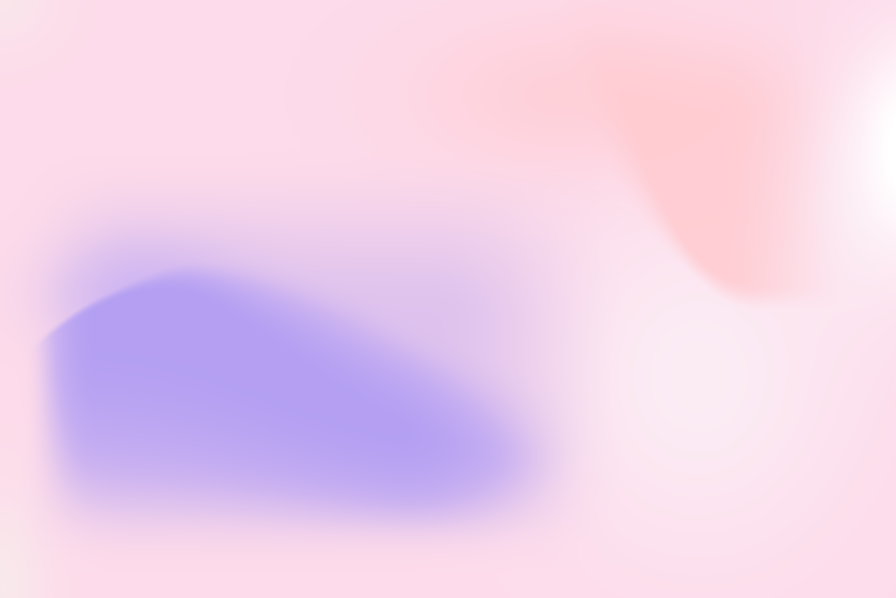
A Shadertoy shader for this background:

```glsl
#define PINK     vec3(0.992, 0.858, 0.918)
#define PALE     vec3(0.984, 0.930, 0.960)
#define CREAM    vec3(0.970, 0.925, 0.925)
#define PEACH    vec3(1.000, 0.795, 0.815)
#define LILAC    vec3(0.865, 0.755, 0.930)
#define LAVENDER vec3(0.800, 0.705, 0.950)
#define VIOLET   vec3(0.705, 0.625, 0.950)

// Elliptical gaussian spot
float glow(vec2 p, vec2 center, vec2 radius) {
    vec2 d = (p - center) / radius;
    return exp(-dot(d, d));
}

// Soft band that rises over the range a and falls over the range b
float band(float v, vec2 a, vec2 b) {
    return smoothstep(a.x, a.y, v) * (1.0 - smoothstep(b.x, b.y, v));
}

// Violet wave: crisp arched crest on the left, blurred slope on the right
float violetWave(vec2 p) {
    float arch = min(p.x - 0.35, 0.0);
    float crest = 0.543 - 1.4 * arch * arch - 0.25 * smoothstep(0.26, 0.95, p.x);
    float blur = mix(0.010, 0.10, smoothstep(0.18, 0.62, p.x));
    float top = smoothstep(-blur, blur, crest - p.y);
    float floorFull = mix(0.43, 0.27, smoothstep(0.15, 0.75, p.x));
    float bottom = smoothstep(0.07, floorFull, p.y);
    return top * bottom * band(p.x, vec2(0.04, 0.16), vec2(0.66, 1.0));
}

// Peach fold: curved lower edge that sharpens toward its tip
float peachFold(vec2 p) {
    float bend = min(p.x - 1.27, 0.0);
    float edge = 0.50 + 4.8 * bend * bend;
    float blur = mix(0.14, 0.025, smoothstep(0.95, 1.17, p.x));
    float inside = smoothstep(-blur, blur, p.y - edge);
    float side = 1.0 - smoothstep(1.20, 1.44, p.x);
    float top = 1.0 - 0.85 * smoothstep(0.80, 0.99, p.y);
    return inside * side * top;
}

void mainImage(out vec4 fragColor, in vec2 fragCoord) {
    vec2 p = fragCoord / iResolution.xy * vec2(1.5, 1.0);
    vec3 color = PINK;

    // Faded corners
    color = mix(color, CREAM, 0.8 * glow(p, vec2(0.0, 0.02), vec2(0.08, 0.16)));
    color = mix(color, CREAM, 0.6 * glow(p, vec2(0.0, 1.0), vec2(0.10, 0.09)));

    // Pale haze on the right
    color = mix(color, PALE, 0.95 * glow(p, vec2(1.17, 0.37), vec2(0.25, 0.29)));
    color = mix(color, PALE, 0.7 * glow(p, vec2(1.42, 0.66), vec2(0.12, 0.22)));

    // Peach fold and its wide shoulder
    color = mix(color, PEACH, 0.65 * glow(p, vec2(0.95, 0.84), vec2(0.25, 0.13)));
    color = mix(color, PEACH, 0.88 * peachFold(p));

    // Lilac body
    float body = band(p.x, vec2(0.02, 0.22), vec2(0.72, 1.06))
               * band(p.y, vec2(0.03, 0.26), vec2(0.46, 0.76));
    color = mix(color, LILAC, 0.95 * body);

    // Halo above the crest, then the violet wave
    float halo = glow(p, vec2(0.25, 0.51), vec2(0.15, 0.085));
    color = mix(color, LAVENDER, 0.85 * halo);
    float wave = violetWave(p);
    color = mix(color, LAVENDER, smoothstep(0.0, 0.6, wave) * 0.7);
    color = mix(color, VIOLET, wave);

    // White light at the right border
    float light = glow(p, vec2(1.52, 0.75), vec2(0.085, 0.17));
    color = mix(color, vec3(1.0), min(1.0, 1.15 * light));

    fragColor = vec4(color, 1.0);
}
```
